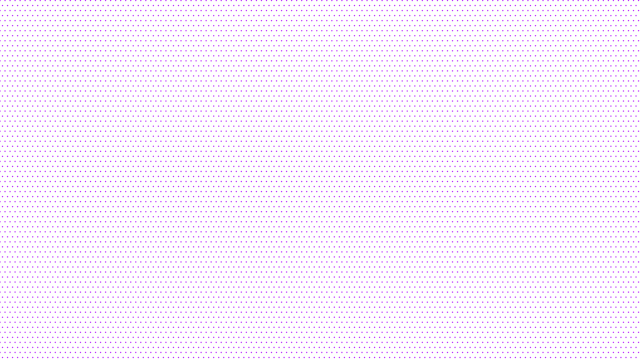
A Shadertoy shader for this pattern:

```glsl
// Fine staggered lattice of tiny violet dots on white.
#define ROWS_PER_HEIGHT 71.6
#define DOT_RADIUS 0.122
#define DOT_COLOR vec3(0.68, 0.0, 1.0)
#define PAPER_COLOR vec3(1.0)
#define FOOTPRINT 1.2
#define SUBSAMPLES 5

// Signed distance to the nearest dot, in units of the dot pitch.
float dotDistance(vec2 p) {
    float shift = 0.5 * mod(floor(p.y), 2.0);
    vec2 offset = fract(p + vec2(shift, 0.0)) - 0.5;
    return length(offset) - DOT_RADIUS;
}

void mainImage(out vec4 fragColor, in vec2 fragCoord) {
    float pitchPerPixel = ROWS_PER_HEIGHT / iResolution.y;
    float subStep = FOOTPRINT / float(SUBSAMPLES);
    float edge = pitchPerPixel * subStep;

    // Average dot coverage over a filter slightly wider than a pixel.
    float coverage = 0.0;
    for (int j = 0; j < SUBSAMPLES; j++) {
        for (int i = 0; i < SUBSAMPLES; i++) {
            vec2 jitter = (vec2(i, j) + 0.5) * subStep - 0.5 * FOOTPRINT;
            float d = dotDistance((fragCoord + jitter) * pitchPerPixel);
            coverage += clamp(0.5 - d / edge, 0.0, 1.0);
        }
    }
    coverage /= float(SUBSAMPLES * SUBSAMPLES);

    fragColor = vec4(mix(PAPER_COLOR, DOT_COLOR, coverage), 1.0);
}
```
